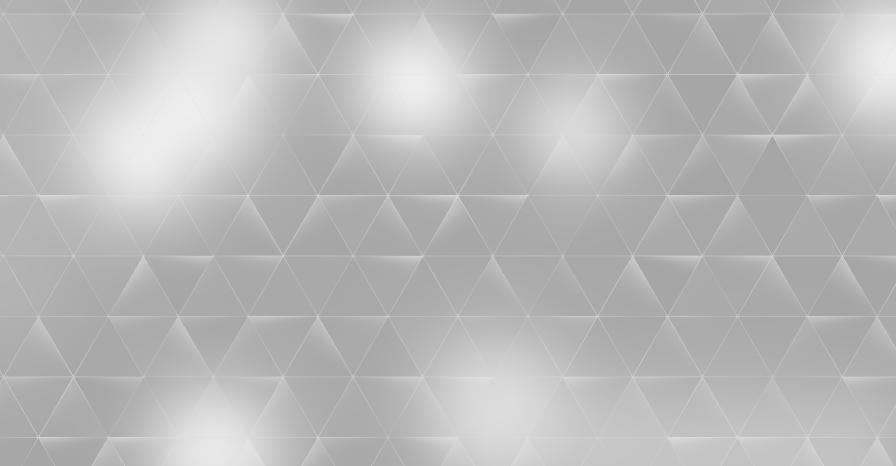
This background is drawn by a WebGL 1 fragment shader. Its source:

```glsl
precision highp float;
// Grey wall of equilateral triangles with thin pale seams, drawn on a skewed lattice.
// Some triangles catch a soft wedge of light along one edge, chosen by a sineless hash,
// and broad soft lights shine over the whole. One unit is the canvas height.
uniform vec2 u_resolution;

const float SIDE = 0.15;
const float ROW = 0.1298;              // triangle height
const vec2 LATTICE_START = vec2(0.0075, 0.030);
const float SEAM_WIDTH = 0.0018;

const vec3 WALL = vec3(0.657);
const vec3 SEAM = vec3(0.87);
const vec3 EDGE_LIGHT = vec3(0.92);
const vec3 SOFT_LIGHT = vec3(0.945);

float hash(vec2 p) {
  vec3 q = fract(p.xyx * 0.1031);
  q += dot(q, q.yzx + 33.33);
  return fract((q.x + q.y) * q.z);
}

float valueNoise(vec2 p) {
  vec2 i = floor(p), f = fract(p);
  f = f * f * (3.0 - 2.0 * f);
  float low = mix(hash(i), hash(i + vec2(1.0, 0.0)), f.x);
  float high = mix(hash(i + vec2(0.0, 1.0)), hash(i + vec2(1.0, 1.0)), f.x);
  return mix(low, high, f.y);
}

// Soft-edged light with a broad core around the segment a-b
float softLight(vec2 p, vec2 a, vec2 b, float radius) {
  vec2 ab = b - a;
  float t = clamp(dot(p - a, ab) / max(dot(ab, ab), 1e-5), 0.0, 1.0);
  float d = length(p - a - ab * t) / radius;
  return exp(-pow(d, 2.2));
}

float spotLight(vec2 p, vec2 center, float radius) {
  return softLight(p, center, center, radius);
}

// Combined lights, screened so that overlaps never overshoot
float lighting(vec2 p) {
  float dark = 1.0 - 0.95 * softLight(p, vec2(0.31, 0.32), vec2(0.40, 0.24), 0.165);
  dark *= 1.0 - 0.76 * spotLight(p, vec2(0.48, 0.08), 0.140);
  dark *= 1.0 - 0.95 * spotLight(p, vec2(0.89, 0.18), 0.142);
  dark *= 1.0 - 0.66 * spotLight(p, vec2(1.23, 0.28), 0.125);
  dark *= 1.0 - 0.95 * spotLight(p, vec2(1.92, 0.13), 0.160);
  dark *= 1.0 - 0.88 * spotLight(p, vec2(0.46, 0.97), 0.155);
  dark *= 1.0 - 0.58 * spotLight(p, vec2(1.06, 0.86), 0.165);
  dark *= 1.0 - 0.38 * softLight(p, vec2(1.10, 0.95), vec2(1.80, 0.99), 0.170);
  dark *= 1.0 - 0.17 * softLight(p, vec2(0.0, 0.05), vec2(0.0, 0.6), 0.200);
  return 1.0 - dark;
}

// Light hugging one edge, widening towards its bright end
float edgeWedge(float edgeDistance, float along, float spread) {
  float reach = mix(0.03, spread, along);
  return exp(-edgeDistance / reach) * smoothstep(-0.1, 0.9, along);
}

// Line of fixed width that stays even when thinner than a pixel
float seamMask(float d, float width, float pixel) {
  float blur = max(width, pixel);
  return (1.0 - smoothstep(0.0, blur, d)) * width / blur;
}

void main() {
  float pixel = 1.0 / u_resolution.y;
  vec2 p = gl_FragCoord.xy * pixel;
  p.y = 1.0 - p.y;                     // measured from the top

  // Skewed lattice: each cell holds one triangle pointing down and one up
  vec2 grid = (p - LATTICE_START) / vec2(SIDE, ROW);
  grid.x -= 0.5 * grid.y;
  vec2 cell = floor(grid), f = grid - cell;
  float up = step(1.0, f.x + f.y);

  // Relative distances to the level, right and left edges
  vec3 edges = mix(vec3(f.y, 1.0 - f.x - f.y, f.x),
                   vec3(1.0 - f.y, 1.0 - f.x, f.x + f.y - 1.0), up);
  float nearest = min(edges.x, min(edges.y, edges.z)) * ROW;
  float corner = max(edges.x, max(edges.y, edges.z));

  // Random traits of this triangle
  vec2 id = cell * vec2(2.0, 1.0) + vec2(up + 40.0, 70.0);
  float side = step(0.5, hash(id + 17.0));
  float lit = smoothstep(0.3, 1.0, hash(id + 53.0));

  vec3 color = WALL + 0.022 * (hash(id) - 0.5);
  color = mix(color, SOFT_LIGHT, lighting(p));

  // Triangles pointing down are lit along the top, the others down from the apex
  float edgeDistance = mix(edges.x, mix(edges.y, edges.z, side), up);
  float along = mix(mix(edges.y, edges.z, side), edges.x, up);
  float wedge = edgeWedge(edgeDistance, along, mix(0.14, 0.32, up));
  color = mix(color, EDGE_LIGHT, mix(0.60, 0.45, up) * lit * wedge);

  // Seams of uneven brightness with small glints at the corners
  float wear = mix(0.12, 0.62, valueNoise(p * 13.0 + 9.0));
  float glint = smoothstep(0.94, 1.0, corner) * 0.35;
  color = mix(color, SEAM, (wear + glint) * seamMask(nearest, SEAM_WIDTH, pixel));

  gl_FragColor = vec4(color, 1.0);
}
```
